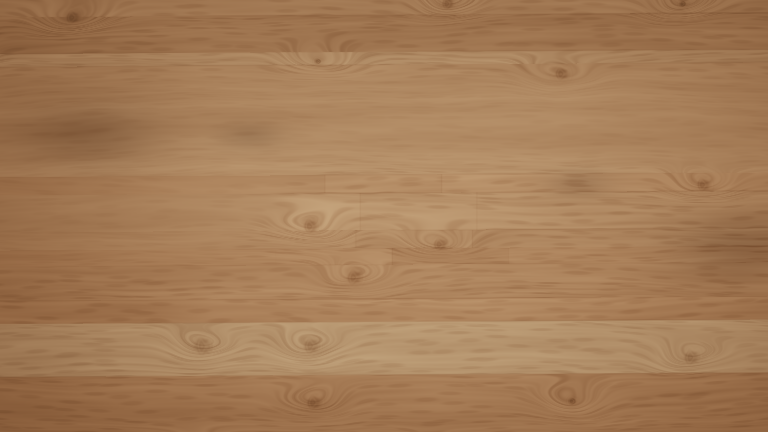
Give the GLSL for this texture, as a Shadertoy shader.

```glsl
const vec3 WOOD = vec3(0.633, 0.473, 0.327);
const vec3 SHADE_TINT = vec3(1.0, 1.12, 1.02);
const vec3 WARM_TINT = vec3(0.3, -0.6, -0.8);
const vec3 SMOKE_TINT = vec3(1.0, 0.9, 0.72);
const float EXPOSURE = 0.064;
const float VIGNETTE = 0.062;
const float LEFT_SHADOW = 0.026;
const float SEAM_WIDTH = 0.0012;
const float SEAM_DEPTH = 0.045;
const float RING_FREQ = 400.0;
const float RING_DEPTH = 0.024;
const float FIBRE_DEPTH = 0.055;
const float STROKE_DEPTH = 0.030;
const float KNOT_CHANCE = 0.36;
const float KNOT_DEPTH = 0.17;
const float STAIN_DEPTH = 0.095;
const float BLOCK_LENGTH = 0.27;
const float BLOCK_DEPTH = 0.045;
const vec2 KNOT_CELL = vec2(0.30, 0.13);
const vec2 KNOT_SWIRL = vec2(0.075, 0.036);
const vec2 STAIN_SIZE = vec2(0.16, 0.07);
const float PI = 3.14159;

// Lower edge, tone and warmth of each plank
const int PLANK_COUNT = 12;
const vec3 PLANKS[12] = vec3[12](
    vec3(-1.0, -0.024, 0.010), vec3(0.132, 0.040, -0.014),
    vec3(0.255, -0.012, 0.012), vec3(0.308, -0.018, 0.010),
    vec3(0.387, -0.006, 0.012), vec3(0.425, -0.004, 0.006),
    vec3(0.467, 0.000, 0.004), vec3(0.553, 0.004, 0.010),
    vec3(0.595, 0.006, 0.002), vec3(0.850, 0.020, -0.006),
    vec3(0.880, -0.026, 0.004), vec3(0.965, 0.002, 0.002));

vec2 hash2(vec2 p) {
    vec3 q = fract(p.xyx * vec3(0.1031, 0.1030, 0.0973));
    q += dot(q, q.yzx + 33.33);
    return fract((q.xx + q.yz) * q.zy);
}

// Distance to the nearest scattered point
float cellular(vec2 p) {
    vec2 cell = floor(p);
    float nearest = 4.0;
    for (int j = -1; j <= 1; j++)
    for (int i = -1; i <= 1; i++) {
        vec2 id = cell + vec2(i, j);
        vec2 d = id + hash2(id + 50.0) - p;
        nearest = min(nearest, dot(d, d));
    }
    return sqrt(nearest);
}

// The upper plank and the left of the middle are out of focus
float focusAt(vec2 p) {
    float left = 1.0 - smoothstep(0.45, 0.75, p.x);
    float low = mix(0.58, 0.34, left);
    float blur = smoothstep(low, low + 0.07, p.y) * (1.0 - smoothstep(0.80, 0.85, p.y));
    return 1.0 - 0.85 * blur;
}

// x: swell that bends the grain, y: darkness of the cores
vec2 knots(vec2 p) {
    vec2 cell = floor(p / KNOT_CELL);
    vec2 sum = vec2(0.0);
    for (int j = -1; j <= 1; j++)
    for (int i = -1; i <= 1; i++) {
        vec2 id = cell + vec2(i, j);
        vec2 kind = hash2(id + 17.0);
        vec2 centre = (id + 0.25 + 0.5 * hash2(id + 91.0)) * KNOT_CELL;
        float present = step(kind.x, KNOT_CHANCE * focusAt(centre));
        vec2 d = p - centre;
        vec2 swirl = d / KNOT_SWIRL;
        float radius = mix(0.006, 0.022, kind.y);
        float r = length(d * vec2(0.85, 1.05)) / radius;
        float core = 0.5 * (1.0 - smoothstep(0.5, 1.1, r)) + 0.35 * exp(-0.5 * r * r);
        core *= 0.85 + 0.15 * sin(9.0 * r + 2.0 * sin(300.0 * d.x));
        sum += present * vec2(exp(-dot(swirl, swirl)), core * mix(1.0, 0.6, kind.y));
    }
    return sum;
}

// Soft smudges along a falling arc, broad and small by turns
float stains(vec2 p) {
    float sum = 0.0;
    for (int i = 0; i < 5; i++) {
        float n = float(i);
        vec2 size = STAIN_SIZE * (1.0 - 0.55 * mod(n, 2.0));
        vec2 d = (p - vec2(0.20 + 0.38 * n, 0.69 - 0.0042 * n * n * n)) / size;
        sum += abs(cos(PI * n / 4.0)) * exp(-dot(d, d));
    }
    return sum;
}

void mainImage(out vec4 fragColor, in vec2 fragCoord) {
    float pixel = 1.0 / iResolution.y;
    float aspect = iResolution.x * pixel;
    vec2 p = fragCoord * pixel;
    float y = p.y + 0.005 - 0.006 * p.x;
    float focus = focusAt(p);

    // Planks and broken seams
    vec2 plank = PLANKS[0].yz;
    float row = 0.0, seam = 0.0;
    for (int i = 1; i < PLANK_COUNT; i++) {
        float d = y - PLANKS[i].x;
        plank = mix(plank, PLANKS[i].yz, smoothstep(-pixel, pixel, d));
        row += step(0.0, d);
        float worn = 0.5 + 0.5 * sin(4.3 * p.x + 2.4 * float(i)) * sin(1.7 * p.x + float(i));
        seam = max(seam, worn * (1.0 - smoothstep(0.0, SEAM_WIDTH + pixel, abs(d))));
    }
    float shade = EXPOSURE + plank.x - SEAM_DEPTH * seam * focus;

    // Short butt-jointed blocks near the middle
    float middle = smoothstep(0.62, 0.70, p.x) * (1.0 - smoothstep(1.08, 1.25, p.x));
    middle *= step(3.5, row) * step(row, 7.5);
    float along = p.x / BLOCK_LENGTH + hash2(vec2(row, 7.0)).x;
    float joint = min(fract(along), 1.0 - fract(along)) * BLOCK_LENGTH;
    shade += middle * BLOCK_DEPTH * (hash2(vec2(floor(along), row)).y - 0.5);
    shade -= middle * 0.015 * (1.0 - smoothstep(0.0, SEAM_WIDTH + pixel, joint));

    // Growth rings bent by knots, shown in patches
    vec2 wobble = 0.006 * vec2(sin(41.0 * y + 9.0 * p.x), sin(23.0 * p.x + 2.0 * sin(31.0 * y)));
    float swell = knots(p + wobble).x;
    float core = knots(p + 0.25 * wobble).y;
    float seed = row * 2.7;
    float grain = y + 0.075 * swell + 0.013 * sin(2.3 * p.x + seed)
        + 0.006 * sin(5.1 * p.x + 9.0 * y + seed) + 0.002 * sin(19.0 * p.x + 43.0 * y);
    grain += 0.009 * sin(37.0 * grain + seed);
    float ring = pow(0.5 + 0.5 * sin(RING_FREQ * grain), 3.0) - 0.31;
    float patchy = max(0.0, sin(3.7 * p.x + 23.0 * y + seed) * sin(2.1 * p.x - 11.0 * y + seed));
    shade -= RING_DEPTH * focus * ring * min(0.25 + 0.9 * patchy + 1.1 * swell, 1.3);

    // Fibres from broad bands to short thin strokes
    float fine = cellular(vec2(5.0 * p.x + seed, 120.0 * grain)) - 0.45;
    float broad = cellular(vec2(1.6 * p.x + seed, 30.0 * grain)) - 0.45;
    float band = cellular(vec2(0.9 * p.x + seed, 10.0 * y)) - 0.45;
    float stroke = 1.0 - smoothstep(0.12, 0.34, cellular(vec2(9.0 * p.x, 75.0 * grain + seed)));
    shade += FIBRE_DEPTH * (0.6 * fine * mix(0.5, 1.0, focus) + 0.6 * broad + 0.55 * band);
    shade -= STROKE_DEPTH * mix(0.25, 1.0, focus) * (stroke - 0.15);

    // Uneven light, knots and smudges
    vec2 q = 2.0 * p / vec2(aspect, 1.0) - 1.0;
    shade -= VIGNETTE * dot(q, q) + KNOT_DEPTH * core;
    shade -= LEFT_SHADOW * (1.0 - smoothstep(0.0, 0.6, p.x));
    shade += 0.014 * sin(2.6 * p.x - 1.4) * sin(3.0 * p.y + 0.4);

    vec3 color = WOOD + SHADE_TINT * shade + WARM_TINT * plank.y;
    color += vec3(0.0, 1.0, 1.3) * shade * shade - SMOKE_TINT * STAIN_DEPTH * stains(p);
    fragColor = vec4(clamp(color, 0.0, 1.0), 1.0);
}
```
